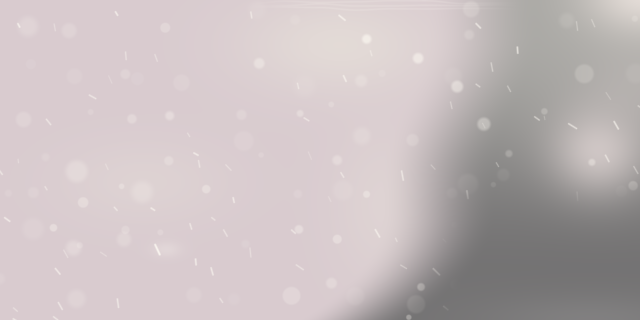
Reproduce this background procedurally as a Shadertoy shader.

```glsl
const vec3 ROSE = vec3(0.850, 0.796, 0.812);
const vec3 CREAM = vec3(0.895, 0.865, 0.845);
const vec3 SHADE_LOW = vec3(0.455, 0.450, 0.452);
const vec3 SHADE_HIGH = vec3(0.665, 0.660, 0.645);
const vec3 HAZE = vec3(0.820, 0.785, 0.780);
const vec3 SPARK = vec3(0.985, 0.970, 0.945);

vec3 hash3(vec2 cell, float seed) {
    vec3 h = fract(vec3(cell.xyx + seed) * vec3(0.1031, 0.1030, 0.0973));
    h += dot(h, h.yxz + 33.33);
    return fract((h.xxy + h.yzz) * h.zyx);
}

float noise(vec2 p, float seed) {
    vec2 i = floor(p), f = fract(p);
    f = f * f * (3.0 - 2.0 * f);
    float low = mix(hash3(i, seed).x, hash3(i + vec2(1, 0), seed).x, f.x);
    float high = mix(hash3(i + vec2(0, 1), seed).x, hash3(i + 1.0, seed).x, f.x);
    return mix(low, high, f.y);
}

float glow(vec2 p, vec2 center, vec2 size) {
    vec2 d = (p - center) / size;
    return exp(-dot(d, d));
}

float disc(vec2 p, float radius, float soft) {
    return 1.0 - smoothstep(radius - soft, radius + soft, length(p));
}

float streak(vec2 p, vec2 halfAxis, float radius, float soft) {
    float along = clamp(dot(p, halfAxis) / dot(halfAxis, halfAxis), -1.0, 1.0);
    return disc(p - halfAxis * along, radius, soft);
}

// One jittered disc in some of the grid cells
float scatterDiscs(vec2 p, float size, float radius, float amount, float seed, float px) {
    vec2 cell = floor(p / size);
    vec3 r = hash3(cell, seed);
    vec3 s = hash3(cell, seed + 17.0);
    vec2 center = (cell + 0.25 + 0.5 * r.xy) * size;
    float rad = radius * mix(0.45, 1.0, s.x);
    float soft = max(px, rad * mix(0.12, 0.5, s.y));
    return step(r.z, amount) * mix(0.25, 1.0, s.z * s.z) * disc(p - center, rad, soft);
}

// One falling streak in some of the grid cells
float scatterStreaks(vec2 p, float size, float amount, float seed, float px) {
    vec2 cell = floor(p / size);
    vec3 r = hash3(cell, seed);
    vec3 s = hash3(cell, seed + 29.0);
    vec2 center = (cell + 0.25 + 0.5 * r.xy) * size;
    float angle = -mix(0.45, 1.5, s.x);
    vec2 halfAxis = vec2(cos(angle), sin(angle)) * mix(0.005, 0.014, s.y);
    float line = streak(p - center, halfAxis, mix(0.0012, 0.0026, s.z), px);
    return step(r.z, amount) * mix(0.35, 0.9, s.z) * line;
}

// Rose field, curved shadow and hazy lights
vec3 backdrop(vec2 p) {
    float warm = 0.85 * glow(p, vec2(1.06, 0.86), vec2(0.30, 0.15))
               + 0.40 * glow(p, vec2(0.45, 0.43), vec2(0.26, 0.13))
               + 0.45 * glow(p, vec2(1.20, 0.36), vec2(0.16, 0.25));
    vec3 color = mix(ROSE, CREAM, min(warm, 1.0));

    float foot = max(0.0, 1.0 - p.y / 0.33);
    float edge = 1.36 + 0.14 * smoothstep(0.45, 0.9, p.y) - 0.26 * foot * foot;
    float shadow = smoothstep(-0.17, 0.19, p.x - edge);
    vec3 shade = mix(SHADE_LOW, SHADE_HIGH, smoothstep(0.15, 0.9, p.y));
    shade += 0.05 * glow(p, vec2(1.85, 0.0), vec2(0.35, 0.08));
    shade = mix(shade, HAZE, 0.95 * glow(p, vec2(1.87, 0.53), vec2(0.15, 0.14)));
    shade = mix(shade, HAZE, 0.35 * glow(p, vec2(2.0, 0.72), vec2(0.2, 0.14)));
    shade = mix(shade, CREAM, glow(p, vec2(2.02, 1.02), vec2(0.20, 0.13)));
    return mix(color, shade, shadow);
}

// Thin pale ripples below the upper border
float ripples(vec2 p, float px) {
    float line = 0.0;
    for (int i = 0; i < 3; i++) {
        float k = float(i);
        float y = 0.994 - 0.011 * k + 0.012 * (noise(vec2(p.x * 9.0, k), 5.0) - 0.5);
        line += 1.0 - smoothstep(0.0, 0.002 + px, abs(p.y - y));
    }
    return line * smoothstep(0.75, 1.0, p.x) * (1.0 - smoothstep(1.35, 1.65, p.x));
}

void mainImage(out vec4 fragColor, in vec2 fragCoord) {
    float px = 1.0 / iResolution.y;
    vec2 p = fragCoord * px;
    vec3 color = backdrop(p);

    // Particles thin out in the deep shadow
    float open = 1.0 - smoothstep(1.25, 1.45, p.x) * (1.0 - smoothstep(0.32, 0.5, p.y));
    float bokeh = 0.28 * scatterDiscs(p, 0.17, 0.034, 0.5, 3.0, px)
                + 0.40 * scatterDiscs(p + 0.06, 0.13, 0.017, 0.45, 41.0, px);
    float sparks = scatterStreaks(p, 0.11, 0.3, 11.0, px)
                 + scatterStreaks(p + 0.04, 0.15, 0.35, 73.0, px);
    color = mix(color, SPARK, min(open * (bokeh + 0.8 * sparks), 1.0));

    // Larger discs along a falling arc
    for (int i = 0; i < 4; i++) {
        float t = float(i);
        vec2 center = vec2(1.146, 0.878) + t * vec2(0.180, -0.0457) - t * t * vec2(0.0193, 0.0143);
        float strength = 0.65 - 0.1 * t;
        color = mix(color, SPARK, strength * disc(p - center, 0.014 + 0.002 * t, 0.003 + px));
    }

    // Small bright flare and upper ripples
    float flare = 0.25 * glow(p, vec2(0.52, 0.22), vec2(0.045, 0.025))
                + 0.75 * streak(p - vec2(0.492, 0.22), vec2(0.007, -0.015), 0.003, px);
    color = mix(color, SPARK, min(flare + 0.16 * ripples(p, px), 1.0));

    fragColor = vec4(color, 1.0);
}
```
